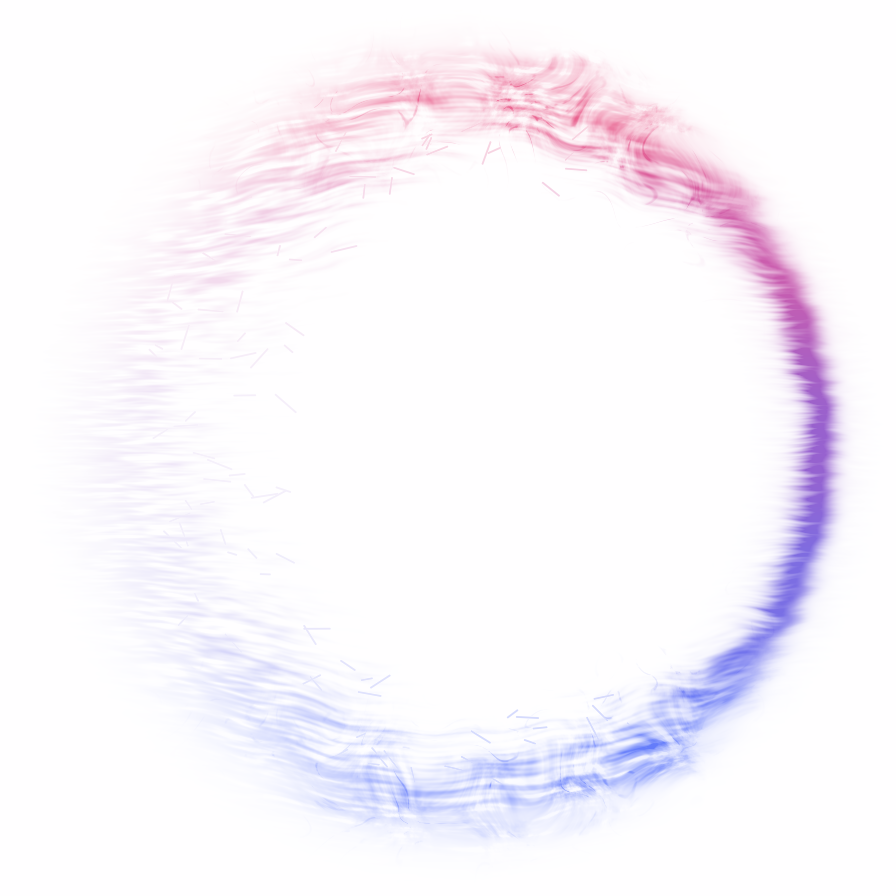
Give the GLSL for this background, as a three.js fragment shader.

```glsl
// A brushed ring of pigment on white: pink above, violet at right, blue below.
// A polar band with angle-dependent width is frayed by stretched gradient noise,
// then veined with ridged noise and sprinkled with short scattered hairs.
varying vec2 vUv;

float hash(float n) {
  return fract(sin(n * 91.345) * 4375.85);
}

vec2 gradient(vec2 cell) {
  float h = fract(sin(dot(cell, vec2(127.1, 311.7))) * 4358.55) * 6.2832;
  return vec2(cos(h), sin(h));
}

float noise(vec2 p) {
  vec2 i = floor(p), f = fract(p);
  vec2 u = f * f * f * (f * (f * 6.0 - 15.0) + 10.0);
  vec2 e = vec2(1.0, 0.0);
  float low = mix(dot(gradient(i), f), dot(gradient(i + e), f - e), u.x);
  float high = mix(dot(gradient(i + e.yx), f - e.yx),
                   dot(gradient(i + 1.0), f - 1.0), u.x);
  return mix(low, high, u.y);
}

float fbm(vec2 p) {
  float sum = 0.0, amp = 1.0;
  for (int i = 0; i < 4; i++) {
    sum += amp * noise(p);
    p = mat2(1.6, 1.2, -1.2, 1.6) * p + 7.3;
    amp *= 0.55;
  }
  return sum;
}

float segment(vec2 p, vec2 a, vec2 b) {
  vec2 ab = b - a;
  return length(p - a - ab * clamp(dot(p - a, ab) / dot(ab, ab), 0.0, 1.0));
}

// Pigment runs from blue at the bottom through violet to pink at the top
vec3 pigmentAt(float y) {
  vec3 c = mix(vec3(0.36, 0.46, 0.98), vec3(0.46, 0.40, 0.88), smoothstep(0.16, 0.36, y));
  c = mix(c, vec3(0.57, 0.35, 0.80), smoothstep(0.35, 0.50, y));
  c = mix(c, vec3(0.79, 0.33, 0.66), smoothstep(0.50, 0.73, y));
  return mix(c, vec3(0.91, 0.36, 0.54), smoothstep(0.72, 0.88, y));
}

// Short hairs strewn along the inner rim, away from the dense right side
float scatteredHairs(vec2 p) {
  float ink = 0.0;
  for (int i = 0; i < 90; i++) {
    float k = float(i) + 1.0;
    float a = mix(1.1, 5.3, hash(k));
    float leftness = max(-cos(a), 0.0);
    float r = mix(0.37, 0.31 - 0.13 * leftness, hash(k + 131.0));
    vec2 start = r * vec2(cos(a), sin(a));
    float turn = 2.4 * (hash(k + 57.0) - 0.5) + 0.3 * sin(a);
    vec2 end = start + mix(0.008, 0.03, hash(k + 211.0)) * vec2(cos(turn), sin(turn));
    float line = 1.0 - smoothstep(0.0003, 0.0018, segment(p, start, end));
    ink = max(ink, line * mix(0.26, 0.09, leftness));
  }
  return ink;
}

void main() {
  vec2 p = vUv - vec2(0.5, 0.503);
  float r = length(p);
  vec2 dir = p / max(r, 0.001);
  float left = smoothstep(0.25, -0.9, dir.x);
  float right = smoothstep(0.45, 0.98, dir.x);
  float clumpy = (1.0 - left) * (1.0 - right);

  // Long bristle streaks, nearly level and tilted toward the ring's sweep
  float tilt = -0.4 * dir.x * dir.y;
  vec2 warp = vec2(noise(p * 13.0), noise(p * 13.0 + 31.0));
  vec2 q = mat2(cos(tilt), -sin(tilt), sin(tilt), cos(tilt)) * p;
  q += warp * mix(0.014, 0.004, left);
  float streak = noise(q * vec2(17.0, 125.0)) + 0.6 * noise(q * vec2(38.0, 260.0) + 5.0);
  float tuft = noise(q * vec2(9.0, 42.0) + 19.0);
  float speckle = fbm(p * 42.0 + warp * 2.6);

  // Frayed band: tight at right, broad and loose at left
  float center = mix(0.402, 0.417, right) - 0.045 * left;
  float fray = mix(0.045, 0.012, right);
  float d = r - center + fray * (streak * 0.55 + tuft * 0.8) + 0.02 * clumpy * warp.x;
  float inner = mix(mix(0.037, 0.020, right), 0.080, left);
  float outer = mix(mix(0.030, 0.016, right), 0.046, left);
  float x = d / (d < 0.0 ? inner : outer);
  float band = exp(-x * x);

  // Strength grows from a pale left edge to the solid right arc
  float strength = mix(0.09, 0.44, smoothstep(-1.0, -0.05, dir.x));
  strength = mix(strength, 0.72, smoothstep(0.05, 0.72, dir.x));
  strength = mix(strength, 0.94, smoothstep(0.80, 0.98, dir.x));

  float bristles = clamp(0.55 + 1.5 * streak + 0.8 * tuft, 0.0, 1.7);
  float clumps = clamp(0.55 + 0.9 * speckle + 0.7 * streak, 0.05, 1.6);
  float grain = mix(mix(clumps, bristles, left), 1.0 + 0.25 * streak, right);
  float ink = band * strength * grain;

  // Curling veins in the clumpy top and bottom
  float ridge = abs(noise(p * 19.0 + warp * 1.8 + 3.0));
  float vein = (1.0 - smoothstep(0.005, 0.045, ridge)) * smoothstep(-0.05, 0.3, speckle);
  float veinBand = exp(-pow((r - 0.385) / 0.048, 2.0));
  ink += 0.35 * vein * veinBand * clumpy;

  // Soft powder around the band, and stray hairs inside
  float powder = exp(-pow((r - 0.41) / 0.042, 2.0));
  ink += powder * mix(0.09, 0.02, left) * (0.8 + streak);
  ink = max(ink, scatteredHairs(p));

  vec3 paper = vec3(1.0, 0.998, 1.0);
  gl_FragColor = vec4(mix(paper, pigmentAt(vUv.y), clamp(ink, 0.0, 0.95)), 1.0);
}
```
